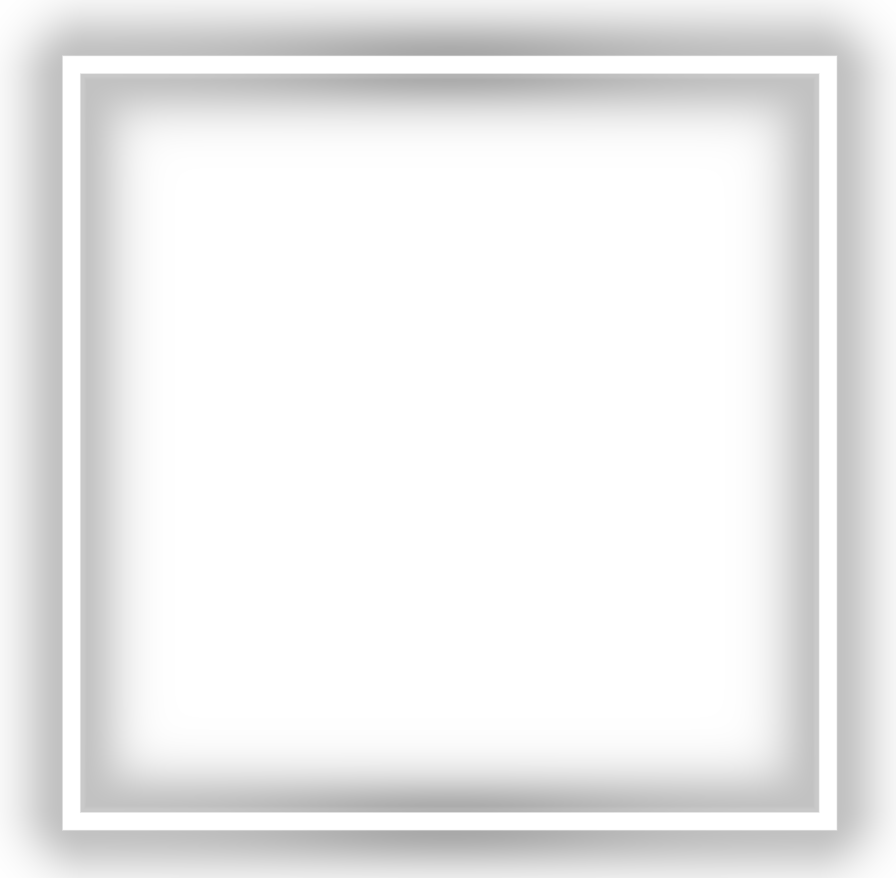
Give the GLSL for this background, as a WebGL 1 fragment shader.

```glsl
precision highp float;
uniform vec2 u_resolution;

float bell(float x, float width) {
  return exp(-x * x / (width * width));
}

// Signed distance to a centred square, negative inside
float square(vec2 p, float halfSide) {
  vec2 q = abs(p) - halfSide;
  return length(max(q, 0.0)) + min(max(q.x, q.y), 0.0);
}

void main() {
  vec2 p = (gl_FragCoord.xy - 0.5 * u_resolution) / u_resolution.y;
  p -= vec2(0.002, -0.0046);
  float pixel = 1.0 / u_resolution.y;
  float outer = square(p, 0.441);
  float inner = square(p, 0.4207);

  // Soft shadow outside the frame, with rounded corners
  float outsideDist = max(square(p, 0.411) - 0.03, 0.0);
  float outsideShade = 0.24 * bell(outsideDist, 0.049);

  // Shadow inside, merged from the vertical and horizontal walls
  vec2 wall = max(0.4207 - abs(p), 0.0);
  float insideShade = 0.24 * (1.0 - (1.0 - bell(wall.x, 0.049)) * (1.0 - bell(wall.y, 0.049)));

  // Darker bulge at the middle of the top and bottom edges
  float middle = 0.1 * bell(p.x, 0.2);
  outsideShade += middle * bell(max(abs(p.y) - 0.441, 0.0), 0.035);
  insideShade += middle * bell(wall.y, 0.03);

  // Thin paler rim along the inner edge
  insideShade *= mix(0.88, 1.0, smoothstep(0.003, 0.008, -inner));

  // White frame between the two shadows
  float outside = smoothstep(-pixel, pixel, outer);
  float inside = 1.0 - smoothstep(-pixel, pixel, inner);
  float shade = outsideShade * outside + insideShade * inside;
  gl_FragColor = vec4(vec3(1.0 - shade), 1.0);
}
```
